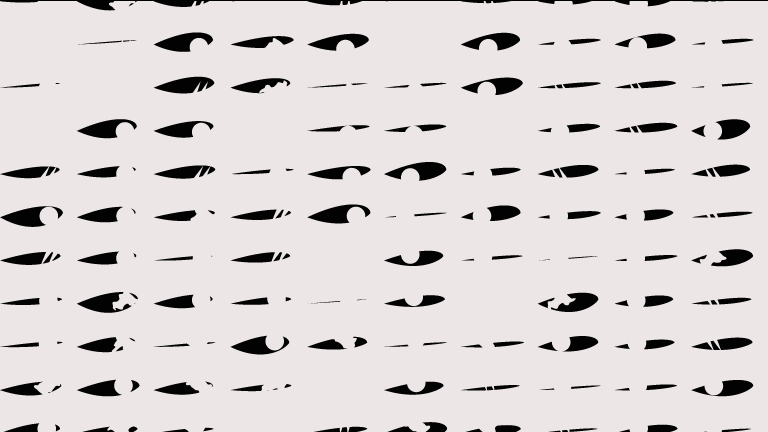
Write a Shadertoy shader that draws this pattern.

```glsl
// Grid of ink eyes, blinking by varied amounts, all gazing at the canvas centre.

const vec3  PAPER = vec3(0.93, 0.90, 0.90);
const vec3  INK = vec3(0.006);
const float ROWS = 10.0;                   // rows per canvas height
const vec2  CELL = vec2(16.0 / 9.0, 1.0);  // all lengths below are in row heights
const vec2  EYE_WIDTH = vec2(1.36, 1.47);  // narrowest, widest
const float UPPER_LID = 0.25;
const float LOWER_LID = 0.29;
const float TILT = 0.10;                   // rise from left to right corner
const float IRIS_X = 0.81;                 // resting place of the iris
const vec2  GAZE_REACH = vec2(0.32, 0.14);
const float IRIS_RADIUS = 0.215;
const float EMPTY_SHARE = 0.09;
const float CLAW_SHARE = 0.16;
const float TORN_SHARE = 0.24;
const float TOP_RULE = 0.025;
const int   SAMPLES = 4;                   // antialiasing samples per axis

float hash(vec2 id, float salt) {
    vec3 v = fract(vec3(id + 7.3, salt + 3.7) * vec3(0.1031, 0.1130, 0.0973));
    v += dot(v, v.yzx + 33.33);
    return fract((v.x + v.y) * v.z);
}

// Almond with a sharp left corner and a blunt right one
bool insideLids(vec2 p, vec2 id) {
    float t = p.x / mix(EYE_WIDTH.x, EYE_WIDTH.y, hash(id, 1.0));
    if (t <= 0.0 || t >= 1.0) return false;
    float opening = mix(0.03, 1.0, hash(id, 2.0));
    float upper = UPPER_LID * opening * mix(0.7, 1.0, hash(id, 3.0));
    float lower = LOWER_LID * opening * mix(0.5, 1.0, hash(id, 4.0));
    float y = p.y - TILT * t + 0.03;
    return y < upper * 2.6 * t * sqrt(1.0 - t)
        && y > -lower * 3.4 * t * pow(1.0 - t, 0.75);
}

// Two leaning spikes that taper along the gaze
bool insideClaws(vec2 q, vec2 look) {
    float along = (q.y * -sign(look.y + 0.001) + 0.26) / 0.46;
    float halfWidth = 0.085 * (1.0 - along);
    float x = abs(q.x - 0.6 * look.x * q.y) - 0.085;
    return along < 1.0 && abs(x) < halfWidth;
}

// Disc pulled out of shape by layered sines
bool insideTear(vec2 q, float phase) {
    q += 0.065 * sin(q.yx * vec2(17.0, 13.0) + phase);
    q += 0.035 * sin(q.yx * vec2(39.0, 31.0) - phase);
    return length(q * vec2(0.8, 1.2)) < IRIS_RADIUS;
}

bool insideIris(vec2 p, vec2 id, vec2 target) {
    vec2 rest = vec2(IRIS_X, 0.0);
    vec2 look = normalize(target - id * CELL - rest);
    vec2 q = p - rest - look * GAZE_REACH;
    float kind = hash(id, 5.0);
    if (kind < CLAW_SHARE) return insideClaws(q, look);
    if (kind < CLAW_SHARE + TORN_SHARE) return insideTear(q, 6.2832 * hash(id, 6.0));
    return length(q) < IRIS_RADIUS;
}

float inkAt(vec2 g, vec2 target) {
    if (g.y > ROWS - TOP_RULE) return 1.0;
    vec2 id = floor(g / CELL + vec2(0.0, 0.5));
    vec2 p = g - id * CELL;
    if (hash(id, 7.0) < EMPTY_SHARE) return 0.0;
    return insideLids(p, id) && !insideIris(p, id, target) ? 1.0 : 0.0;
}

void mainImage(out vec4 fragColor, in vec2 fragCoord) {
    float scale = ROWS / iResolution.y;
    vec2 target = 0.5 * iResolution.xy * scale;

    // Average the ink over the pixel
    float ink = 0.0;
    for (int j = 0; j < SAMPLES; j++) {
        for (int i = 0; i < SAMPLES; i++) {
            vec2 offset = (vec2(i, j) + 0.5) / float(SAMPLES) - 0.5;
            ink += inkAt((fragCoord + offset) * scale, target);
        }
    }
    ink /= float(SAMPLES * SAMPLES);
    fragColor = vec4(mix(PAPER, INK, ink), 1.0);
}
```
